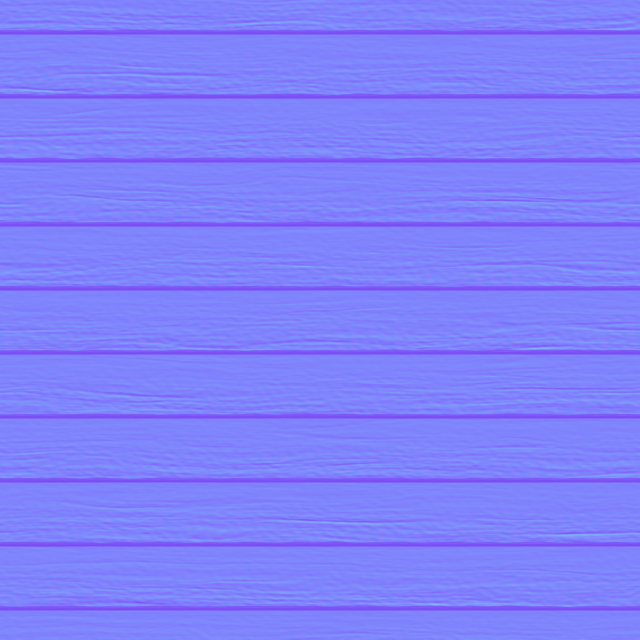
Write a Shadertoy shader that draws this texture map.

```glsl
#define PLANKS 10.0
#define SEAM_OFFSET 0.495
#define SEAM_HALF_WIDTH 0.034
#define SEAM_SLOPE 0.38
#define BASE_TILT 0.035
#define GRAIN_SLOPE 0.085
#define FIBRE_SLOPE 0.075
#define BUMP_SLOPE 0.075
#define CREASE_DEPTH 0.007
#define SAMPLE_STEP 0.012
#define BLUE_LEVEL 0.99

float hash(vec3 p) {
    p = fract(p * vec3(0.1031, 0.1030, 0.0973));
    p += dot(p, p.yzx + 33.33);
    return fract((p.x + p.y) * p.z);
}

float cornerRamp(vec2 cell, vec2 offset, float period, float seed) {
    float angle = 6.28319 * hash(vec3(mod(cell.x, period), cell.y + 40.0, seed));
    return dot(vec2(cos(angle), sin(angle)), offset);
}

// Gradient noise that wraps horizontally; freq.x is cells per canvas width
float gradientNoise(vec2 p, vec2 freq, float seed) {
    vec2 q = p * vec2(freq.x / PLANKS, freq.y);
    vec2 cell = floor(q);
    vec2 f = q - cell;
    vec2 w = f * f * f * (f * (f * 6.0 - 15.0) + 10.0);
    vec2 e = vec2(1.0, 0.0);
    float low = mix(cornerRamp(cell, f, freq.x, seed),
                    cornerRamp(cell + e, f - e, freq.x, seed), w.x);
    float high = mix(cornerRamp(cell + e.yx, f - e.yx, freq.x, seed),
                     cornerRamp(cell + 1.0, f - 1.0, freq.x, seed), w.x);
    return mix(low, high, w.y);
}

// Wood relief of one plank, in units of the plank height
float woodHeight(vec2 p, float seed) {
    float wear = mix(1.0, 0.3, smoothstep(0.05, 0.85, p.y));
    vec2 q = p;
    q.y += 0.10 * gradientNoise(p, vec2(4.0, 2.0), seed + 1.0);
    q.y += 0.025 * gradientNoise(p, vec2(13.0, 5.0), seed + 2.0);

    float grain = gradientNoise(q, vec2(5.0, 11.0), seed + 3.0) * GRAIN_SLOPE / 11.0;
    float fibre = gradientNoise(q, vec2(17.0, 27.0), seed + 4.0) * FIBRE_SLOPE / 27.0;
    float bumps = gradientNoise(q, vec2(72.0, 17.0), seed + 5.0) * BUMP_SLOPE / 17.0;

    // Sparse long creases follow the warped grain
    float ridge = abs(gradientNoise(q, vec2(4.0, 6.0), seed + 6.0));
    float patches = smoothstep(0.0, 0.4, gradientNoise(q, vec2(3.0, 4.0), seed + 7.0));
    float crease = CREASE_DEPTH * patches * (1.0 - smoothstep(0.0, 0.2, ridge));

    return wear * (grain + fibre + bumps - crease);
}

void mainImage(out vec4 fragColor, in vec2 fragCoord) {
    vec2 uv = fragCoord / iResolution.xy;
    float row = uv.y * PLANKS - SEAM_OFFSET;
    float seed = mod(floor(row), PLANKS) * 11.0 + 3.0;
    vec2 p = vec2(uv.x * PLANKS, fract(row));

    // Relief slope by central differences
    vec2 e = vec2(SAMPLE_STEP, 0.0);
    vec2 slope = vec2(woodHeight(p + e, seed) - woodHeight(p - e, seed),
                      woodHeight(p + e.yx, seed) - woodHeight(p - e.yx, seed));
    slope /= 2.0 * SAMPLE_STEP;
    slope.y -= BASE_TILT;

    // Seam bevel: crisp lower edge, worn upper edge
    float d = p.y - floor(p.y + 0.5);
    float aa = max(0.008, 0.7 * PLANKS / iResolution.y);
    float chip = 0.022 * gradientNoise(p, vec2(22.0, 3.0), seed + 8.0);
    float top = SEAM_HALF_WIDTH + chip;
    float seam = smoothstep(-SEAM_HALF_WIDTH - aa, -SEAM_HALF_WIDTH + aa, d)
               * (1.0 - smoothstep(top - aa, top + aa, d));
    float bevel = SEAM_SLOPE * mix(1.2, 0.8, smoothstep(-0.02, 0.025, d));
    slope = mix(slope, vec2(0.3 * slope.x + 0.02, bevel + 0.3 * slope.y), seam);

    // Encode the surface normal
    vec3 normal = normalize(vec3(-slope, 1.0));
    vec3 color = 0.5 + 0.5 * normal;
    color.b *= BLUE_LEVEL;
    fragColor = vec4(color, 1.0);
}
```
